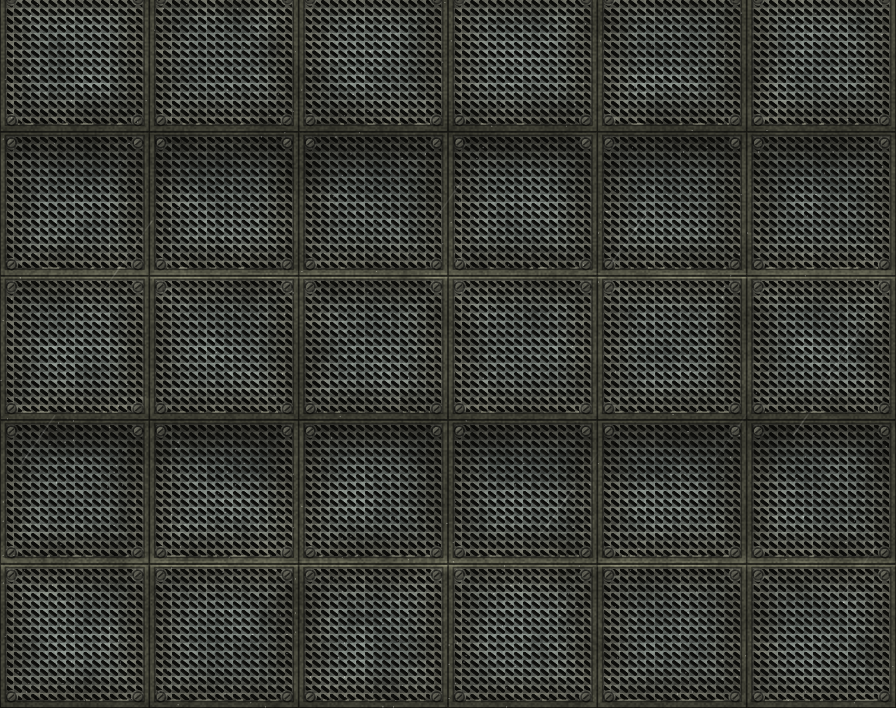
Give the GLSL for this texture, as a WebGL 1 fragment shader.

```glsl
precision highp float;
// Worn olive steel grating: bolted square panels perforated with diagonal slots.
uniform vec2 u_resolution;

float hash(vec2 p) {
  return fract(sin(dot(p, vec2(127.1, 311.7))) * 43758.5453);
}

float noise(vec2 p) {
  vec2 i = floor(p), f = fract(p);
  f = f * f * (3.0 - 2.0 * f);
  return mix(mix(hash(i), hash(i + vec2(1.0, 0.0)), f.x),
             mix(hash(i + vec2(0.0, 1.0)), hash(i + 1.0), f.x), f.y);
}

float segment(vec2 p, vec2 a, vec2 b) {
  vec2 d = b - a;
  return length(p - a - d * clamp(dot(p - a, d) / dot(d, d), 0.0, 1.0));
}

float box(vec2 p, vec2 halfSize) {
  vec2 d = abs(p) - halfSize;
  return length(max(d, 0.0)) + min(max(d.x, d.y), 0.0);
}

// Rounded diagonal slot, falling to the right
float slot(vec2 p) {
  vec2 e = vec2(0.0165, -0.0125);
  return segment(p, -e, e) - 0.0122;
}

void main() {
  vec2 uv = gl_FragCoord.xy / u_resolution;
  vec2 grid = uv * vec2(6.0, 4.915);
  vec2 id = floor(grid);
  vec2 size = vec2(1.0, 0.964);
  vec2 world = grid * size;
  vec2 q = fract(grid) * size;
  float px = 6.0 / u_resolution.x;
  float oddRow = mod(id.y, 2.0);
  float grain = noise(world * 75.0);
  float stain = noise(world * 5.0) * 0.6 + noise(world * 17.0) * 0.4;

  // Olive frame, mottled, paler along alternate seams
  vec3 frame = vec3(0.26, 0.26, 0.215) * (0.65 + 0.4 * grain + 0.35 * stain);
  float litSeam = mix(1.0 - oddRow, oddRow, step(q.y, 0.5));
  float nearSeam = 1.0 - smoothstep(0.03, 0.06, min(q.y, size.y - q.y));
  frame *= 1.0 + nearSeam * mix(-0.15, 0.2, litSeam);

  // Perforated plate, cooler and brighter over a broad middle
  vec2 c = q - vec2(0.5, 0.492);
  float panel = box(c, vec2(0.463, 0.447));
  float glow = smoothstep(0.0, 0.28, -panel);
  vec3 metal = mix(vec3(0.33, 0.33, 0.295), vec3(0.395, 0.42, 0.40), glow);
  metal *= 0.68 + 0.24 * grain + 0.46 * stain;
  metal *= 1.0 - oddRow * 0.3 * smoothstep(0.4, 0.92, q.y);

  // Slots in straight columns and rows: black depth, pale lower lip
  vec2 pitch = vec2(0.0585, 0.0562);
  vec2 h = (fract(c / pitch) - 0.5) * pitch;
  float hole = slot(h);
  float lip = slot(h + vec2(0.004, 0.006)) - slot(h - vec2(0.004, 0.006));
  metal *= 1.0 + clamp(lip * 16.0, -0.18, 0.18);
  vec3 depth = vec3(0.04, 0.04, 0.032) * (0.7 + 0.8 * noise(world * 40.0));
  depth += 0.06 * smoothstep(0.0, 0.012, -h.y - h.x * 0.75) * glow;
  vec2 center = size * 0.5;
  vec2 boltPos = center - abs(q - center) - vec2(0.076, 0.074);
  float bolt = length(boltPos);
  float open = 1.0 - smoothstep(-px * 0.5, px * 0.5, hole);
  open *= 1.0 - smoothstep(-0.012, -0.006, panel);
  open *= smoothstep(0.042, 0.050, bolt);
  metal = mix(metal, depth, open);
  vec3 col = mix(frame, metal, 1.0 - smoothstep(-px * 0.5, px * 0.5, panel));

  // Groove around the plate and chipped glints on its lower edge
  col *= 1.0 - 0.45 * (1.0 - smoothstep(0.002, 0.011, abs(panel)));
  float edge = 1.0 - smoothstep(0.003, 0.010, abs(q.y - 0.052));
  edge *= step(abs(c.x), 0.38) * smoothstep(0.5, 0.75, noise(world * vec2(34.0, 3.0)));
  col += edge * vec3(0.22, 0.22, 0.19);

  // Corner bolts with a dark ring, lit dome and screwdriver cut
  vec2 b = boltPos * sign(center - q);
  float head = 1.0 - smoothstep(0.027 - px * 0.5, 0.027 + px * 0.5, bolt);
  float ring = 1.0 - smoothstep(0.002, 0.009, abs(bolt - 0.032));
  vec3 dome = vec3(0.34, 0.34, 0.30) * (0.85 + 0.25 * grain + 6.0 * (b.y - b.x));
  float cut = segment(b, vec2(-0.014, -0.012), vec2(0.014, 0.012));
  dome *= 1.0 - 0.6 * (1.0 - smoothstep(0.002, 0.009, cut));
  col = mix(col, dome, head) * (1.0 - 0.5 * ring);

  // Thin dark joints between panels, with broken highlights on alternate rows
  vec2 joint = min(q, size - q);
  col *= 1.0 - 0.65 * (1.0 - smoothstep(0.001, 0.010, min(joint.x, joint.y)));
  float seamId = floor(grid.y + 0.5);
  float worn = mix(0.05, 0.28, mod(seamId, 2.0)) * (0.3 + 0.7 * hash(vec2(id.x, seamId)));
  float ridge = 1.0 - smoothstep(0.002, 0.009, abs(size.y - q.y - 0.012));
  ridge = max(ridge, 0.4 * (1.0 - smoothstep(0.002, 0.009, abs(q.y - 0.014))));
  col += ridge * worn * (0.2 + noise(world * 9.0)) * vec3(1.0, 1.0, 0.82);

  // Long faint scratches and scattered pale chips
  for (int i = 0; i < 9; i++) {
    float k = float(i);
    vec2 a = vec2(hash(vec2(k, 1.7)) * 6.0, hash(vec2(k, 5.3)) * 4.7);
    vec2 run = vec2(0.35, 0.5) * (0.4 + 1.1 * hash(vec2(k, 9.1)));
    float line = 1.0 - smoothstep(0.001, 0.009, segment(world, a, a + run));
    col += line * 0.16 * noise(world * 12.0 + k);
  }
  vec2 chip = floor(world * 70.0);
  float dotDist = length(fract(world * 70.0) - 0.5);
  col += 0.2 * step(0.993, hash(chip)) * (1.0 - smoothstep(0.2, 0.5, dotDist));

  gl_FragColor = vec4(clamp(col, 0.0, 1.0), 1.0);
}
```
